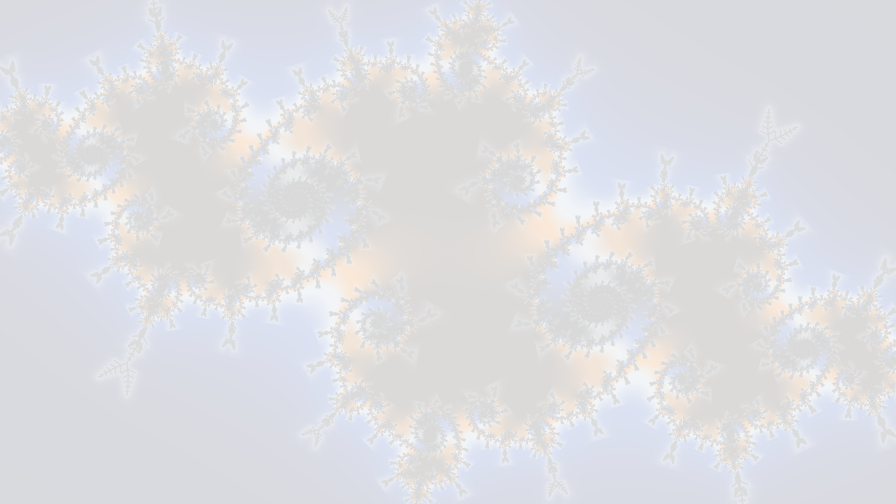
Reproduce this background procedurally as a Shadertoy shader.

```glsl
// Draws a pale Julia set with paired spirals and twigs, washed in blue, white and apricot.

vec2 complexMul(vec2 a, vec2 b) {
    return vec2(a.x * b.x - a.y * b.y, a.x * b.y + a.y * b.x);
}

// Distance to a stem along +x that carries tapering slanted twigs
float stemDistance(vec2 q, float len) {
    float axis = length(q - vec2(clamp(q.x, 0.0, len), 0.0));
    float side = abs(q.y);
    float cell = len / 6.0;
    float knot = clamp(floor((q.x - 0.5 * side) / cell + 0.5), 1.0, 5.0);
    float reach = 0.2 * len * (1.1 - knot / 6.0);
    float twig = length(vec2(q.x - 0.5 * side - knot * cell, max(side - reach, 0.0)));
    return min(axis, twig);
}

// Forked tree standing on the tip of the set
float treeDistance(vec2 z) {
    float trunk = stemDistance(z - vec2(1.5, 0.0), 1.8);
    vec2 q = vec2(z.x - 3.3, abs(z.y));
    vec2 arm = vec2(0.77 * q.x + 0.64 * q.y, 0.77 * q.y - 0.64 * q.x);
    return min(trunk, stemDistance(arm, 2.5));
}

// Smooth escape time of z -> z^2 + c; treeGap is the canvas distance to a twig
float escapeTime(vec2 z, out float treeGap) {
    const vec2 c = vec2(-0.772, 0.165);
    float stretch = 1.64;
    treeGap = 1.0;
    for (int i = 0; i < 160; i++) {
        float r2 = dot(z, z);
        if (i > 2 && r2 < 64.0 && z.x > 1.0) treeGap = min(treeGap, treeDistance(z) / stretch);
        if (r2 > 4096.0) return float(i) - log2(0.5 * log2(r2));
        stretch *= 2.0 * sqrt(r2);
        z = complexMul(z, z) + c;
    }
    return 160.0;
}

// Outer glow runs grey, blue, white, apricot; the spirals run back through it
vec3 palette(float t, float treeGap) {
    const vec3 grey = vec3(0.852, 0.852, 0.853);
    const vec3 blue = vec3(0.862, 0.885, 0.950);
    const vec3 white = vec3(0.950, 0.962, 0.972);
    const vec3 apricot = vec3(0.980, 0.912, 0.850);

    vec3 col = mix(vec3(0.852, 0.853, 0.872), blue, smoothstep(0.3, 6.2, t));
    col = mix(col, white, smoothstep(5.8, 9.5, t));
    col = mix(col, apricot, smoothstep(9.5, 12.3, t));
    col = mix(col, vec3(0.863, 0.856, 0.852), smoothstep(12.3, 18.0, t));

    // Inner rings
    col = mix(col, apricot, 0.75 * smoothstep(22.0, 25.5, t));
    col = mix(col, white, 0.9 * smoothstep(25.5, 29.0, t));
    col = mix(col, blue, smoothstep(29.0, 33.0, t));
    col = mix(col, grey, smoothstep(33.0, 40.0, t));

    // Bright thread in the spiral cores
    float thread = smoothstep(43.0, 47.0, t) * (1.0 - smoothstep(48.0, 55.0, t));
    col = mix(col, white, 0.6 * thread);

    // Twigs: pale halo with a grey heart
    float halo = exp(-treeGap * 170.0) * mix(0.8, 0.5, smoothstep(11.0, 17.0, t));
    col = mix(col, white, halo);
    return mix(col, grey, 0.9 * (1.0 - smoothstep(0.0006, 0.0028, treeGap)));
}

void mainImage(out vec4 fragColor, in vec2 fragCoord) {
    const int samples = 2;
    vec3 sum = vec3(0.0);

    // Supersample the fine filaments
    for (int j = 0; j < samples; j++) {
        for (int i = 0; i < samples; i++) {
            vec2 jitter = (vec2(i, j) + 0.5) / float(samples) - 0.5;
            vec2 p = (fragCoord + jitter - 0.5 * iResolution.xy) / iResolution.y;

            // Rotate and scale, with a gentle cubic bend toward the sides
            vec2 bend = vec2(1.621, 0.280) + complexMul(vec2(-0.119, -0.100), complexMul(p, p));
            float treeGap;
            float t = escapeTime(complexMul(bend, p), treeGap);
            sum += palette(t, treeGap);
        }
    }
    fragColor = vec4(sum / float(samples * samples), 1.0);
}
```
